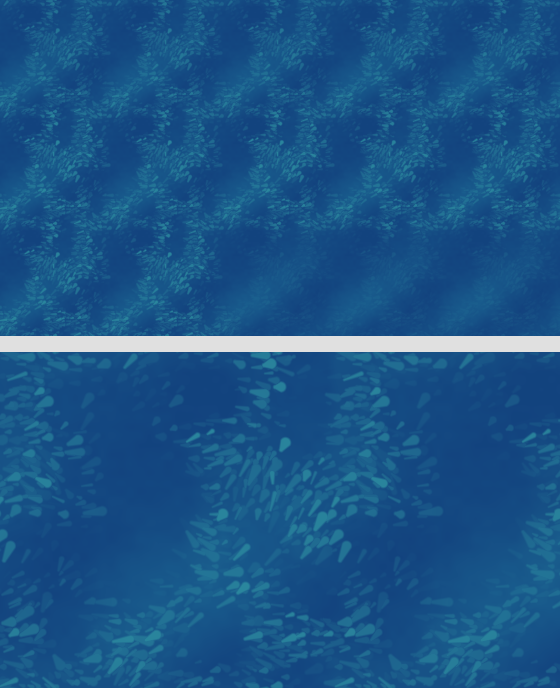
Top, the full canvas; bottom, a detail of the centre.
Give the GLSL for this texture, as a Shadertoy shader.

```glsl
vec3 hash3(vec2 p) {
    vec3 q = fract(p.xyx * vec3(0.1031, 0.1030, 0.0973));
    q += dot(q, q.yxz + 33.33);
    return fract((q.xxy + q.yzz) * q.zyx);
}

// Value noise that wraps once per tile, with n cells along each side
float tileNoise(vec2 p, float n) {
    vec2 cell = floor(p * n), f = fract(p * n);
    f = f * f * (3.0 - 2.0 * f);
    vec2 a = mod(cell, n), b = mod(cell + 1.0, n);
    float low = mix(hash3(a + n).x, hash3(vec2(b.x, a.y) + n).x, f.x);
    float high = mix(hash3(vec2(a.x, b.y) + n).x, hash3(b + n).x, f.x);
    return mix(low, high, f.y);
}

// Soft spot around a centre, wrapped across the tile edges
float wrappedSpot(vec2 p, vec2 centre, float radius) {
    vec2 d = fract(p - centre + 0.5) - 0.5;
    return exp(-dot(d, d) / (radius * radius));
}

// Clustered brush flecks on a jittered grid, n cells per tile
float flecks(vec2 p, float n, float seed) {
    vec2 q = p * n, cell = floor(q);
    float soft = n * 3.0 / iResolution.y + 0.06;
    float ink = 0.0;
    for (int j = -1; j <= 1; j++)
    for (int i = -1; i <= 1; i++) {
        vec2 id = cell + vec2(i, j);
        vec2 home = mod(id, n);
        vec3 place = hash3(home + seed);
        vec3 style = hash3(home + seed + 71.0);
        vec2 at = home / n;

        // Flecks gather in drifts and in two bright bursts
        float drift = 0.65 * tileNoise(at, 7.0) + 0.35 * tileNoise(at, 4.0);
        drift += 0.35 * wrappedSpot(at, vec2(0.57, 0.58), 0.08);
        drift += 0.35 * wrappedSpot(at, vec2(0.04, 0.07), 0.07);
        float keep = smoothstep(0.48, 0.72, drift + 0.4 * (style.x - 0.5));

        // Tapered stroke along a locally shared direction
        float angle = 2.6 * (tileNoise(at, 5.0) - 0.42) + 0.9 * (style.y - 0.5);
        vec2 d = q - id - 0.5 - 0.8 * (place.xy - 0.5);
        d = mat2(cos(angle), -sin(angle), sin(angle), cos(angle)) * d;
        float halfLength = 0.15 + 0.45 * place.z;
        float width = (0.07 + 0.15 * style.z) * (1.0 + 0.5 * clamp(d.x / halfLength, -1.0, 1.0));
        float dist = length(vec2(max(abs(d.x) - halfLength, 0.0), d.y)) - width;
        float stroke = 1.0 - smoothstep(-0.5 * soft, soft, dist);
        ink = max(ink, stroke * keep * (0.4 + 0.6 * style.y));
    }
    return ink;
}

void mainImage(out vec4 fragColor, in vec2 fragCoord) {
    vec2 grid = fragCoord / iResolution.xy * vec2(5.0, 3.0);
    vec2 p = fract(grid);

    // Diagonal glow drifting across each tile
    float band = 0.5 + 0.5 * cos(6.28318 * (p.x - p.y + 0.07));
    float along = 0.5 + 0.5 * cos(6.28318 * (p.y - 0.32));
    float cloud = 0.6 * tileNoise(p, 4.0) + 0.4 * tileNoise(p, 9.0);
    float glow = 0.65 * band * (0.3 + 0.7 * along) + 0.4 * cloud - 0.12;
    glow += 0.12 * (tileNoise(p, 36.0) - 0.5);
    vec3 color = mix(vec3(0.072, 0.262, 0.495), vec3(0.10, 0.375, 0.56), clamp(glow, 0.0, 1.0));

    // Flecks wear away at the lower right and thin slightly in the outer rows
    float worn = smoothstep(1.75, 2.25, grid.x) * (1.0 - smoothstep(0.82, 1.05, grid.y));
    float strength = mix(1.0, 0.24, worn);
    strength *= 1.0 - 0.22 * smoothstep(1.9, 2.3, grid.y);
    strength *= 0.92 + 0.08 * hash3(floor(grid) + 9.0).x;

    float ink = max(flecks(p, 22.0, 13.0), 0.6 * flecks(p, 34.0, 47.0));
    float haze = smoothstep(0.5, 0.8, tileNoise(p, 7.0)) * 0.08;
    color = mix(color, vec3(0.185, 0.58, 0.64), 0.8 * strength * (ink + haze * (1.0 - ink)));

    fragColor = vec4(color, 1.0);
}
```
